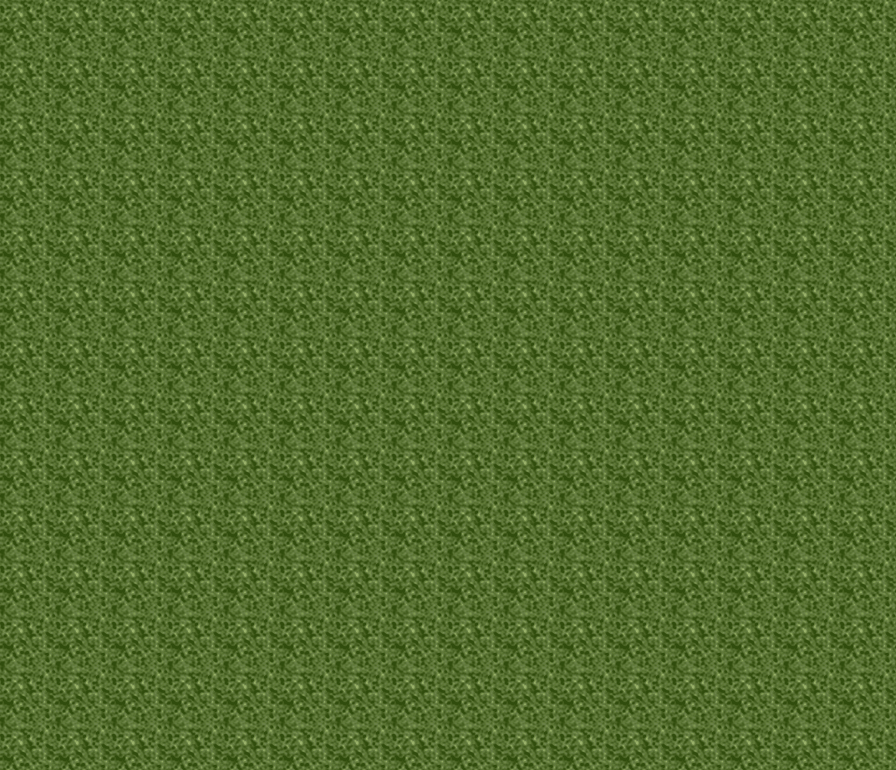
A Shadertoy shader for this texture:

```glsl
const float TILES_ACROSS = 16.0;
const vec2 BLADE_CELLS = vec2(13.0, 11.0);
const float GRAIN_CELLS = 17.0;
const float CURL_CELLS = 10.0;
const float PATCH_CELLS = 5.0;
const float BLADE_WEIGHT = 0.62;
const float GRAIN_WEIGHT = 0.52;
const float CURL_WEIGHT = 0.52;
const float PATCH_WEIGHT = 0.24;
const float NOISE_DEVIATION = 0.212;
const float BASE_LEVEL = 0.08;
const vec2 HOLLOW_CENTRE = vec2(0.09, 0.54);
const float HOLLOW_RADIUS = 0.10;
const float HOLLOW_DEPTH = 0.60;
const vec2 BAND_DEPTH = vec2(0.22, 0.14);

// Grass tones from shade to glint, and the noise level of each
const int TONE_COUNT = 7;
const vec3 TONES[TONE_COUNT] = vec3[](
    vec3(0.19, 0.30, 0.05), vec3(0.26, 0.36, 0.11),
    vec3(0.32, 0.42, 0.18), vec3(0.37, 0.47, 0.21),
    vec3(0.39, 0.48, 0.26), vec3(0.47, 0.57, 0.30),
    vec3(0.60, 0.69, 0.42));
const float LEVELS[TONE_COUNT] = float[](
    -1.55, -0.72, -0.02, 0.52, 1.04, 1.88, 2.70);

float hash(vec2 cell, float seed) {
    vec3 h = fract(vec3(cell.xyx + seed) * vec3(0.1031, 0.1030, 0.0973));
    h += dot(h, h.yzx + 33.33);
    return fract((h.x + h.y) * h.z);
}

float cornerSlope(vec2 cell, vec2 offset, vec2 period, float seed) {
    float angle = 6.28319 * hash(mod(cell, period), seed);
    return dot(vec2(cos(angle), sin(angle)), offset);
}

// Gradient noise that wraps after the given cells, with unit deviation
float tiledNoise(vec2 position, vec2 cells, float seed) {
    vec2 p = position * cells;
    vec2 cell = floor(p);
    vec2 f = p - cell;
    vec2 w = f * f * (3.0 - 2.0 * f);
    vec2 e = vec2(1.0, 0.0);
    float low = mix(cornerSlope(cell, f, cells, seed),
                    cornerSlope(cell + e.xy, f - e.xy, cells, seed), w.x);
    float high = mix(cornerSlope(cell + e.yx, f - e.yx, cells, seed),
                     cornerSlope(cell + e.xx, f - e.xx, cells, seed), w.x);
    return mix(low, high, w.y) / NOISE_DEVIATION;
}

// Short flecks leaning both ways; unit shears keep one repeat per tile
float blades(vec2 tile) {
    float falling = tiledNoise(vec2(tile.x + tile.y, tile.y), BLADE_CELLS, 3.7);
    float rising = tiledNoise(vec2(tile.x - tile.y, tile.y), BLADE_CELLS, 19.3);
    return (rising + falling) * 0.7071;
}

// Thin bright curls where the noise crosses zero
float curls(vec2 tile) {
    float n = tiledNoise(tile, vec2(CURL_CELLS), 41.9);
    return (0.8 - abs(n)) / 0.6;
}

// Shaded hollow and faint bands that reveal the repeat
float shade(vec2 tile) {
    vec2 d = (fract(tile - HOLLOW_CENTRE + 0.5) - 0.5) / HOLLOW_RADIUS;
    return HOLLOW_DEPTH * exp(-dot(d, d)) + dot(BAND_DEPTH, exp(-d * d));
}

vec3 grassColour(float level) {
    vec3 colour = TONES[0];
    for (int i = 1; i < TONE_COUNT; i++) {
        float blend = (level - LEVELS[i - 1]) / (LEVELS[i] - LEVELS[i - 1]);
        colour = mix(colour, TONES[i], clamp(blend, 0.0, 1.0));
    }
    return colour;
}

void mainImage(out vec4 fragColor, in vec2 fragCoord) {
    // Square tiles counted from the top left corner
    vec2 fromTop = vec2(fragCoord.x, iResolution.y - fragCoord.y);
    vec2 tile = fract(fromTop / iResolution.x * TILES_ACROSS);

    float level = BASE_LEVEL
                + BLADE_WEIGHT * blades(tile)
                + GRAIN_WEIGHT * tiledNoise(tile, vec2(GRAIN_CELLS), 27.4)
                + CURL_WEIGHT * curls(tile)
                + PATCH_WEIGHT * tiledNoise(tile, vec2(PATCH_CELLS), 7.1)
                - shade(tile);
    fragColor = vec4(grassColour(level), 1.0);
}
```
